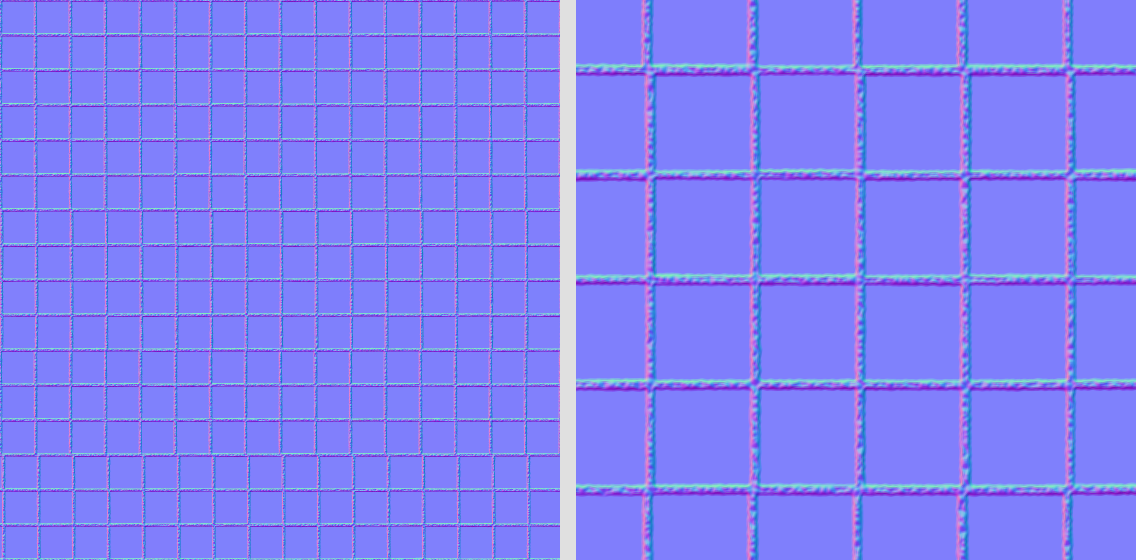
Left, the full canvas; right, a detail of the centre.
This texture map is drawn by a three.js fragment shader. Its source:

```glsl
varying vec2 vUv;

#define TILES 16.0        // tiles across and down
#define GROUT 0.049       // half the joint width, in tiles
#define BEVEL 0.025       // width of the sloped rim, in tiles
#define RELIEF 0.062      // height of a tile above the joint
#define JITTER 0.012      // spread of tile positions
#define TWIST 0.012       // spread of tile rotations
#define TILT 0.03         // spread of tile face slopes
#define GRAINS 15.0       // mortar grains per tile length
#define GRAIN_HEIGHT 0.042
#define FILL 0.005        // swell of the mortar level along the joints
#define ROUGHNESS 0.018   // wear along the tile rims
#define FOOTPRINT 0.008   // quarter of the smoothing width, in tiles

vec2 hash2(vec2 p) {
  vec2 k = vec2(dot(p, vec2(127.1, 311.7)), dot(p, vec2(269.5, 183.3)));
  return fract(sin(k) * 43758.55);
}

// Distance to the nearest grain centre, wrapping at the canvas border
float cellular(vec2 p) {
  vec2 cell = floor(p), f = p - cell;
  float nearest = 2.0;
  for (int y = -1; y <= 1; y++) {
    for (int x = -1; x <= 1; x++) {
      vec2 o = vec2(float(x), float(y));
      vec2 grain = o + hash2(mod(cell + o, TILES * GRAINS));
      nearest = min(nearest, length(grain - f));
    }
  }
  return nearest;
}

// Sideways slip of the courses, counted from the bottom
float courseShift(float row) {
  if (row < 3.0) return 0.108 - 0.004 * row;
  return row > 5.5 && row < 9.5 ? 0.043 : 0.013;
}

float roundedBox(vec2 p, float halfSize, float radius) {
  vec2 d = abs(p) - halfSize + radius;
  return length(max(d, 0.0)) + min(max(d.x, d.y), 0.0) - radius;
}

// Bumpy mortar with a slowly changing level
float mortar(vec2 p, float grain) {
  vec2 a = p * 6.2832 / TILES;
  float swell = sin(21.0 * a.x + 5.0 * a.y) + sin(27.0 * a.y - 8.0 * a.x);
  return grain * GRAIN_HEIGHT + swell * FILL;
}

// Surface height, with lengths measured in tiles
float height(vec2 p) {
  float grain = cellular(p * GRAINS);
  float joint = mortar(p, grain);
  p.x -= courseShift(mod(floor(p.y), TILES));
  vec2 id = mod(floor(p), TILES);
  vec2 q = fract(p) - 0.5;

  // Uneven laying of each tile
  q += (hash2(id + 3.7) - 0.5) * JITTER;
  q += (hash2(id + 41.3).x - 0.5) * TWIST * vec2(-q.y, q.x);

  // Raised face and worn rim
  float d = roundedBox(q, 0.5 - GROUT, 0.3 * GROUT);
  d += (grain - 0.45) * ROUGHNESS;
  float face = 1.0 - smoothstep(0.0, BEVEL, d);
  float slope = dot(q, hash2(id + 17.9) - 0.5) * TILT;
  return mix(joint, RELIEF + slope, face);
}

// Tangent-space normal with the green axis pointing down
vec3 surfaceNormal(vec2 p) {
  vec2 e = vec2(FOOTPRINT, 0.0);
  vec2 gradient = vec2(height(p + e.xy) - height(p - e.xy),
                       height(p + e.yx) - height(p - e.yx)) / (2.0 * FOOTPRINT);
  return normalize(vec3(-0.85 * gradient.x, gradient.y, 1.0));
}

void main() {
  // Average of four neighbouring normals
  vec3 normal = vec3(0.0);
  for (int i = 0; i < 4; i++) {
    vec2 side = vec2(mod(float(i), 2.0), floor(float(i) / 2.0)) * 2.0 - 1.0;
    normal += 0.25 * surfaceNormal(vUv * TILES + side * FOOTPRINT);
  }
  gl_FragColor = vec4(normal * vec3(0.5, 0.5, 0.49) + 0.5, 1.0);
}
```
